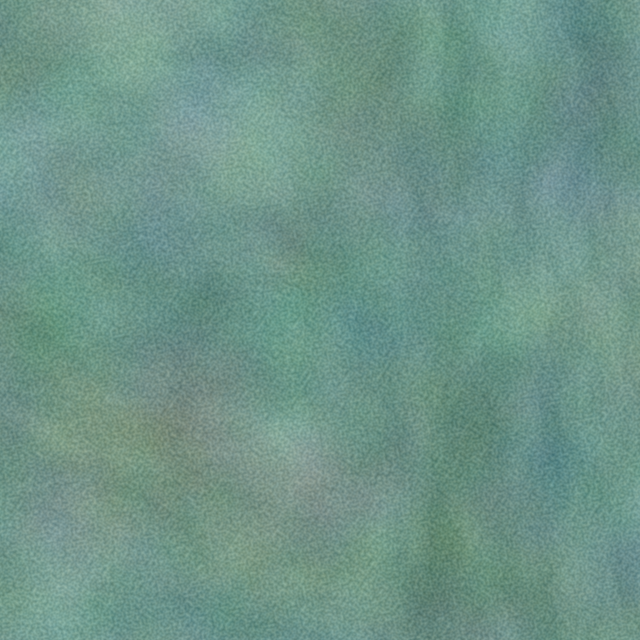
This texture is drawn by a Shadertoy shader. Its source:

```glsl
// Weathered teal plaster: warped clouds of gradient noise set the tone,
// soft patches shift it between cool teal and warm grey-beige,
// and a fine woven grain covers the whole surface.

const vec3 DEEP_TEAL = vec3(0.325, 0.472, 0.434);
const vec3 PALE_TEAL = vec3(0.552, 0.688, 0.634);
const vec3 WARM_SHIFT = vec3(0.050, -0.008, -0.026);
const vec3 MOSS_SHIFT = vec3(-0.004, 0.014, -0.030);

// Unit gradient vector for a lattice cell
vec2 cellGradient(vec2 cell) {
    vec3 p = fract(cell.xyx * vec3(0.1031, 0.1030, 0.0973));
    p += dot(p, p.yzx + 33.33);
    float angle = 6.28318 * fract((p.x + p.y) * p.z);
    return vec2(cos(angle), sin(angle));
}

// Gradient noise, roughly -0.7 to 0.7
float gradientNoise(vec2 p) {
    vec2 cell = floor(p);
    vec2 f = p - cell;
    vec2 w = f * f * f * (f * (f * 6.0 - 15.0) + 10.0);
    vec2 e = vec2(0.0, 1.0);
    float a = dot(cellGradient(cell), f);
    float b = dot(cellGradient(cell + e.yx), f - e.yx);
    float c = dot(cellGradient(cell + e.xy), f - e.xy);
    float d = dot(cellGradient(cell + e.yy), f - e.yy);
    return mix(mix(a, b, w.x), mix(c, d, w.x), w.y);
}

mat2 rotation(float angle) {
    float c = cos(angle), s = sin(angle);
    return mat2(c, s, -s, c);
}

// Layered noise; gain sets how rough the clouds are
float fbm(vec2 p, int octaves, float gain) {
    float sum = 0.0, amplitude = 1.0;
    mat2 turn = rotation(0.35);
    for (int i = 0; i < octaves; i++) {
        sum += amplitude * gradientNoise(p);
        p = turn * p * 2.03 + 17.3;
        amplitude *= gain;
    }
    return sum;
}

// Soft elliptical patch, 1 at its centre
float patchMask(vec2 p, vec2 centre, vec2 radius) {
    vec2 d = (p - centre) / radius;
    return exp(-dot(d, d));
}

// Light and dark clouds: slanted at the left, upright streaks at the right
float cloudTone(vec2 p) {
    vec2 warp = vec2(fbm(p * 3.0 + 4.1, 3, 0.5), fbm(p * 3.0 + 31.7, 3, 0.5));
    vec2 q = p + 0.07 * warp;
    float slanted = fbm(rotation(0.35) * q * vec2(4.0, 6.0) + 8.2, 6, 0.58);
    float upright = fbm(q * vec2(8.5, 3.6) + 51.6, 6, 0.58);
    float side = smoothstep(0.35, 0.75, p.x + 0.12 * warp.x);
    float tone = 0.40 * mix(slanted, upright, side);
    tone += 0.20 * patchMask(q, vec2(0.22, 0.87), vec2(0.32, 0.20));
    tone -= 0.24 * patchMask(q, vec2(0.73, 0.36), vec2(0.13, 0.17));
    tone -= 0.22 * patchMask(q, vec2(0.77, 0.08), vec2(0.11, 0.07));
    tone -= 0.15 * patchMask(q, vec2(0.17, 0.52), vec2(0.15, 0.10));
    tone -= 0.12 * patchMask(q, vec2(0.53, 0.70), vec2(0.10, 0.16));
    return tone;
}

// Warmth: a slanted band low down, plus scattered stains
float warmth(vec2 p) {
    vec2 q = p + 0.10 * fbm(p * 5.0 + 63.0, 4, 0.55);
    float band = patchMask(rotation(0.32) * (q - vec2(0.30, 0.26)), vec2(0.0), vec2(0.42, 0.12));
    float fleck = patchMask(q, vec2(0.48, 0.62), vec2(0.07, 0.035));
    float stains = fbm(p * 4.0 + 22.4, 5, 0.6);
    return 0.85 * band + 0.6 * fleck + 0.75 * stains - 0.25;
}

// Fine cloth-like grain from two crossed scales
float grain(vec2 p) {
    float fine = gradientNoise(rotation(0.6) * p * 223.0 + 9.4);
    float soft = gradientNoise(rotation(-0.5) * p * 127.0 + 40.8);
    return 0.50 * fine + 0.22 * soft;
}

void mainImage(out vec4 fragColor, in vec2 fragCoord) {
    vec2 p = fragCoord / iResolution.xy;

    // Tone from clouds and grain
    float tone = 0.51 + cloudTone(p) + grain(p);
    vec3 color = mix(DEEP_TEAL, PALE_TEAL, tone);

    // Slow drifts of hue
    color += WARM_SHIFT * warmth(p);
    color += MOSS_SHIFT * 1.4 * fbm(p * 5.0 + 77.0, 4, 0.55);

    // Faint colour speckle in the grain
    float speckle = gradientNoise(rotation(1.1) * p * 190.0 + 71.0);
    color += vec3(0.018, 0.0, -0.018) * speckle;

    fragColor = vec4(clamp(color, 0.0, 1.0), 1.0);
}
```
